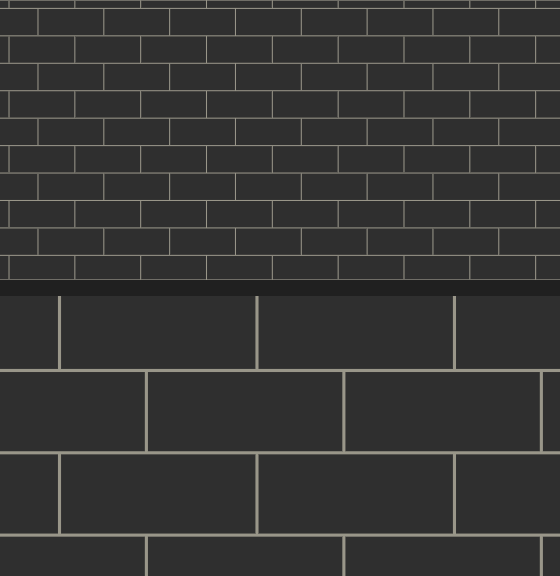
Top: the whole. Bottom: its middle third, enlarged.
This pattern is drawn by a Shadertoy shader. Its source:

```glsl
// Dark brick wall in offset courses with thin pale mortar joints.

#define BRICK_SIZE   vec2(0.2351, 0.0980)  // in canvas heights
#define WALL_ORIGIN  vec2(0.0322, 0.0880)  // a joint crossing, from lower left
#define COURSE_SHIFT 0.440                 // sideways shift of alternate courses
#define JOINT_WIDTH  0.0037
#define EDGE_WIDTH   0.0022                // joint left showing at top and bottom
#define BRICK_COLOR  vec3(0.184, 0.184, 0.184)
#define JOINT_COLOR  vec3(0.600, 0.588, 0.538)

// Share of a pixel covered by a line of the given width at distance dist.
float lineCoverage(float dist, float width, float pixel) {
    float nearSide = max(dist - 0.5 * pixel, -0.5 * width);
    float farSide = min(dist + 0.5 * pixel, 0.5 * width);
    return clamp((farSide - nearSide) / pixel, 0.0, 1.0);
}

// Distance to the nearest whole number.
float gridDistance(float x) {
    return abs(fract(x + 0.5) - 0.5);
}

void mainImage(out vec4 fragColor, in vec2 fragCoord) {
    float pixel = 1.0 / iResolution.y;
    vec2 uv = fragCoord * pixel;
    vec2 wall = (uv - WALL_ORIGIN) / BRICK_SIZE;

    // Bed joints run straight; head joints shift on every other course.
    float bedDist = gridDistance(wall.y) * BRICK_SIZE.y;
    float isShifted = 1.0 - mod(floor(wall.y), 2.0);
    float headDist = gridDistance(wall.x - COURSE_SHIFT * isShifted) * BRICK_SIZE.x;
    float joint = max(lineCoverage(bedDist, JOINT_WIDTH, pixel),
                      lineCoverage(headDist, JOINT_WIDTH, pixel));

    // Joint slivers along the top and bottom of the wall.
    float edgeDist = min(uv.y, 1.0 - uv.y);
    joint = max(joint, lineCoverage(edgeDist, 2.0 * EDGE_WIDTH, pixel));

    fragColor = vec4(mix(BRICK_COLOR, JOINT_COLOR, joint), 1.0);
}
```
